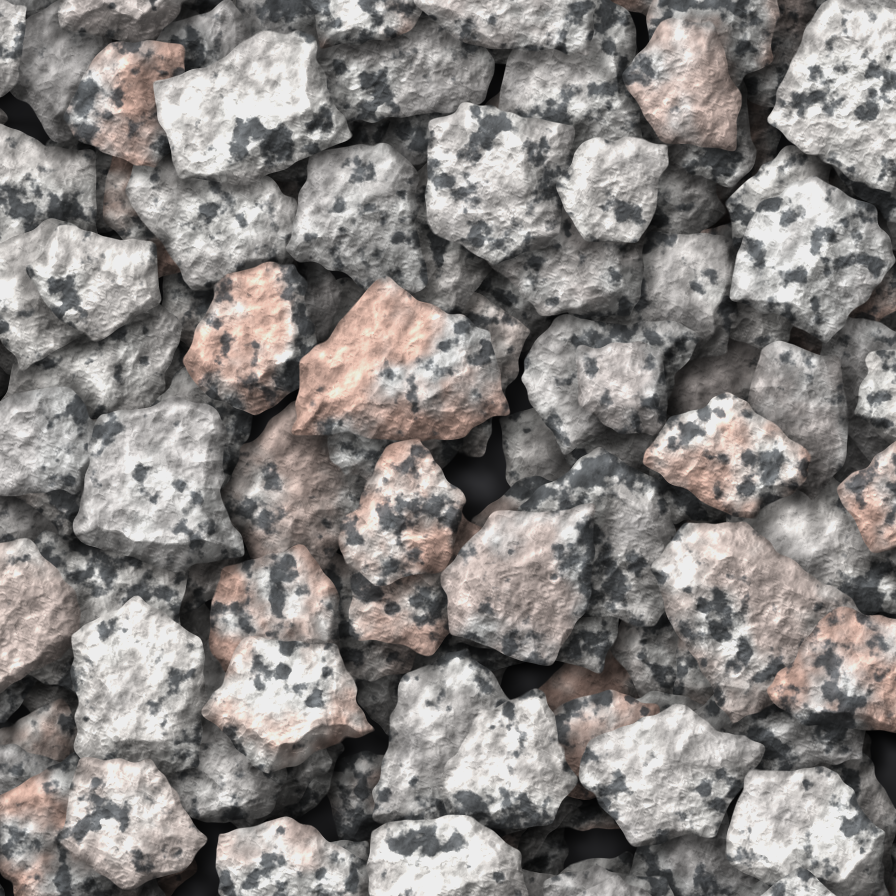
This texture is drawn by a WebGL 1 fragment shader. Its source:

```glsl
precision highp float;
// Crushed granite gravel: layers of angular grey and pinkish stones with dark mica specks.
uniform vec2 u_resolution;

const float CELL = 0.20;           // spacing of stones in one layer
const float MIN_RADIUS = 0.056;
const float MAX_RADIUS = 0.086;
const float JITTER = 0.42;         // placement scatter, in cells
const float CORNER = 0.006;        // rounding of the outline
const float BEVEL = 0.003;         // rounding between facets
const float ROUGHNESS = 0.0085;    // depth of the chipped surface
const float SHADOW_REACH = 0.030;
const float SHADOW_DEPTH = 0.62;
const float LOWEST_LIGHT = 0.68;   // brightness of the bottom layer
const vec3 LIGHT = vec3(-0.30, 0.50, 0.81);
const vec3 PALE = vec3(0.92, 0.915, 0.90);
const vec3 GREY = vec3(0.71, 0.715, 0.715);
const vec3 PINK = vec3(0.80, 0.665, 0.61);
const vec3 MICA = vec3(0.25, 0.265, 0.28);
const vec3 GAP = vec3(0.19, 0.19, 0.20);
const float TAU = 6.2831853;
const int LAYERS = 5;
const int FACETS = 6;

float hash(vec2 p) {
  vec3 h = fract(vec3(p.xyx) * 0.1031);
  h += dot(h, h.yzx + 33.33);
  return fract((h.x + h.y) * h.z);
}

float stoneRandom(vec2 id, float n) {
  return hash(id + n * vec2(17.3, 41.7));
}

float noise(vec2 p) {
  vec2 i = floor(p), f = fract(p);
  f = f * f * (3.0 - 2.0 * f);
  return mix(mix(hash(i), hash(i + vec2(1, 0)), f.x),
             mix(hash(i + vec2(0, 1)), hash(i + vec2(1, 1)), f.x), f.y);
}

const mat2 OCTAVE = mat2(1.6, 1.2, -1.2, 1.6);

float fbm(vec2 p) {
  float sum = 0.0, amp = 0.53;
  for (int i = 0; i < 4; i++) {
    sum += amp * noise(p);
    p = OCTAVE * p + 7.1;
    amp *= 0.5;
  }
  return sum;
}

// Ridged noise: flaky, chipped surface height
float chips(vec2 p) {
  float sum = 0.0, amp = 0.53;
  p *= 36.0;
  for (int i = 0; i < 4; i++) {
    sum += amp * (1.0 - abs(2.0 * noise(p) - 1.0));
    p = OCTAVE * p + 3.7;
    amp *= 0.55;
  }
  return sum;
}

// Outline distance of a stone; also its outward direction and facet slope
float stoneShape(vec2 q, vec2 id, out vec2 outward, out vec2 slope) {
  float radius = mix(MIN_RADIUS, MAX_RADIUS, stoneRandom(id, 1.0));
  float stretch = mix(1.05, 1.55, stoneRandom(id, 2.0));
  float turn = TAU * stoneRandom(id, 3.0);
  slope = 0.7 * (vec2(stoneRandom(id, 4.0), stoneRandom(id, 5.0)) - 0.5);
  float height = 0.33 * radius + dot(slope, q);
  float dist = -1.0;
  outward = vec2(0.0);
  for (int k = 0; k < FACETS; k++) {
    float n = float(k);
    float a = (n + 0.65 * stoneRandom(id, 10.0 + n)) * TAU / float(FACETS);
    vec2 dir = vec2(cos(a + turn), sin(a + turn));
    float reach = radius * length(vec2(stretch * cos(a), sin(a)))
                * mix(0.80, 1.08, stoneRandom(id, 20.0 + n));
    float side = dot(q, dir) - reach;
    float t = clamp(0.5 + 0.5 * (side - dist) / CORNER, 0.0, 1.0);
    dist = mix(dist, side, t) + CORNER * t * (1.0 - t);
    outward = mix(outward, dir, t);
    float steep = mix(0.35, 1.6, stoneRandom(id, 30.0 + n));
    float face = -side * steep;
    t = clamp(0.5 + 0.5 * (height - face) / BEVEL, 0.0, 1.0);
    height = mix(height, face, t) - BEVEL * t * (1.0 - t);
    slope = mix(slope, -dir * steep, t);
  }
  return dist;
}

// Granite: pale or grey ground, pink feldspar, broken mica clusters, fine flakes
vec3 granite(vec2 p, vec2 id, float chip) {
  vec2 q = p + 3.0 * vec2(stoneRandom(id, 6.0), stoneRandom(id, 7.0));
  float blotch = fbm(q * 16.0);
  float speck = fbm(q * 62.0 + 5.0);
  float flake = fbm(OCTAVE * q * vec2(50.0, 32.0) + 9.0);
  float pinkness = smoothstep(0.6, 1.0, stoneRandom(id, 8.0));
  vec3 color = mix(PALE, GREY, clamp(stoneRandom(id, 9.0) + 2.0 * (blotch - 0.5), 0.0, 1.0));
  color = mix(color, PINK, clamp(pinkness + 0.12, 0.0, 1.0) * smoothstep(0.3, 0.65, blotch));
  float limit = mix(0.46, 0.66, stoneRandom(id, 40.0));
  float mica = smoothstep(limit, limit + 0.2, speck + 0.9 * (0.5 - blotch));
  color = mix(color, MICA, 0.8 * mica);
  return color * (0.88 + 0.22 * chip) * (0.55 + 0.9 * flake);
}

void main() {
  vec2 p = gl_FragCoord.xy / u_resolution.y;
  float soft = 0.9 / u_resolution.y;

  // Surface relief and ragged outlines shared by all stones
  float e = 0.002;
  float chip = chips(p);
  vec2 relief = ROUGHNESS / e * (vec2(chips(p + vec2(e, 0)), chips(p + vec2(0, e))) - chip);
  vec2 ragged = 0.020 * (vec2(noise(p * 13.0), noise(p * 13.0 + 40.0)) - 0.5)
              + 0.008 * (vec2(noise(p * 60.0), noise(p * 60.0 + 80.0)) - 0.5);

  // Paint stones from the bottom layer up, each shading what lies below
  vec3 color = GAP;
  for (int layer = 0; layer < LAYERS; layer++) {
    float level = float(layer);
    float a = 0.5 + 1.9 * level;
    mat2 grid = mat2(cos(a), sin(a), -sin(a), cos(a));
    vec2 home = floor(grid * p / CELL);
    float light = mix(LOWEST_LIGHT, 1.0, level / float(LAYERS - 1));
    for (int j = -1; j <= 1; j++) {
      for (int i = -1; i <= 1; i++) {
        vec2 cell = home + vec2(float(i), float(j));
        vec2 id = cell + 50.0 * (level + 1.0);
        vec2 scatter = vec2(stoneRandom(id, 50.0), stoneRandom(id, 51.0)) - 0.5;
        vec2 center = CELL * (cell + 0.5 + JITTER * scatter) * grid;
        vec2 outward, slope;
        float d = stoneShape(p + ragged - center, id, outward, slope);
        if (d > SHADOW_REACH) continue;
        float shadow = 1.0 - smoothstep(0.0, SHADOW_REACH, d);
        color *= 1.0 - SHADOW_DEPTH * shadow * (0.65 - 0.55 * dot(outward, LIGHT.xy));
        if (d > soft) continue;
        vec3 normal = normalize(vec3(-slope - relief, 1.0));
        float shade = 0.42 + 0.70 * max(dot(normal, LIGHT), 0.0);
        shade *= light * mix(0.76, 1.0, smoothstep(0.0, 0.010, -d));
        vec3 stone = granite(p, id, chip) * shade;
        color = mix(color, stone, 1.0 - smoothstep(-soft, soft, d));
      }
    }
  }
  gl_FragColor = vec4(min(color, vec3(0.93)), 1.0);
}
```
